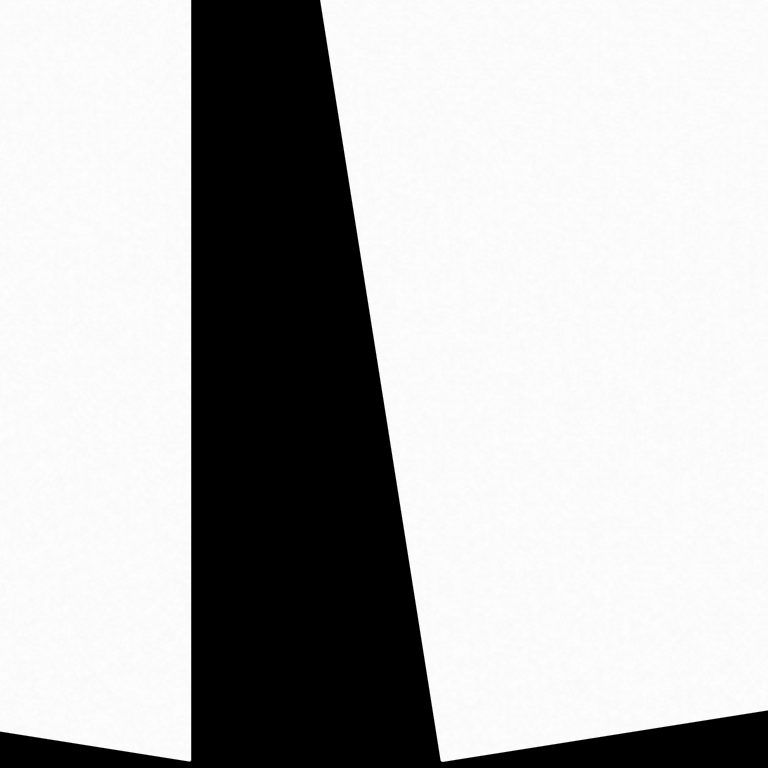
Write a three.js fragment shader that draws this background.

```glsl
varying vec2 vUv;

#define LEFT_CORNER vec2(0.2490, 0.0080)
#define RIGHT_CORNER vec2(0.5740, 0.0075)
#define TILT 0.1571
#define CORNER_RADIUS 0.003
#define GRAIN_SCALE 300.0
#define GRAIN_DEPTH 0.026
#define PAPER_COLOR vec3(0.998)
#define GAP_COLOR vec3(0.0)

float hash(vec2 p) {
  return fract(sin(dot(p, vec2(127.1, 311.7))) * 43758.5453);
}

float valueNoise(vec2 p) {
  vec2 cell = floor(p);
  vec2 f = fract(p);
  f = f * f * (3.0 - 2.0 * f);
  float low = mix(hash(cell), hash(cell + vec2(1.0, 0.0)), f.x);
  float high = mix(hash(cell + vec2(0.0, 1.0)), hash(cell + vec2(1.0, 1.0)), f.x);
  return mix(low, high, f.y);
}

// Layered noise, roughly 0 to 1
float paperGrain(vec2 p) {
  float sum = 0.0;
  float weight = 0.5;
  for (int i = 0; i < 3; i++) {
    sum += weight * valueNoise(p);
    p = p * 0.53 + 17.3;
    weight *= 0.5;
  }
  return sum / 0.875;
}

// Signed distance to a rounded corner between two edges with outward normals
float cornerDistance(vec2 p, vec2 sideNormal, vec2 baseNormal) {
  vec2 d = vec2(dot(p, sideNormal), dot(p, baseNormal)) + CORNER_RADIUS;
  return length(max(d, 0.0)) + min(max(d.x, d.y), 0.0) - CORNER_RADIUS;
}

void main() {
  float c = cos(TILT);
  float s = sin(TILT);

  // Left sheet: upright side, sloping base. Right sheet: turned square corner.
  float leftSheet = cornerDistance(vUv - LEFT_CORNER, vec2(1.0, 0.0), vec2(-s, -c));
  float rightSheet = cornerDistance(vUv - RIGHT_CORNER, vec2(-c, -s), vec2(s, -c));
  float sheets = min(leftSheet, rightSheet);

  // Fine paper texture
  float grain = paperGrain(vUv * GRAIN_SCALE);
  vec3 paper = PAPER_COLOR - GRAIN_DEPTH * grain;

  // Smooth sheet edges
  float edge = max(fwidth(sheets), 0.0001);
  float coverage = clamp(0.5 - sheets / edge, 0.0, 1.0);
  gl_FragColor = vec4(mix(GAP_COLOR, paper, coverage), 1.0);
}
```
